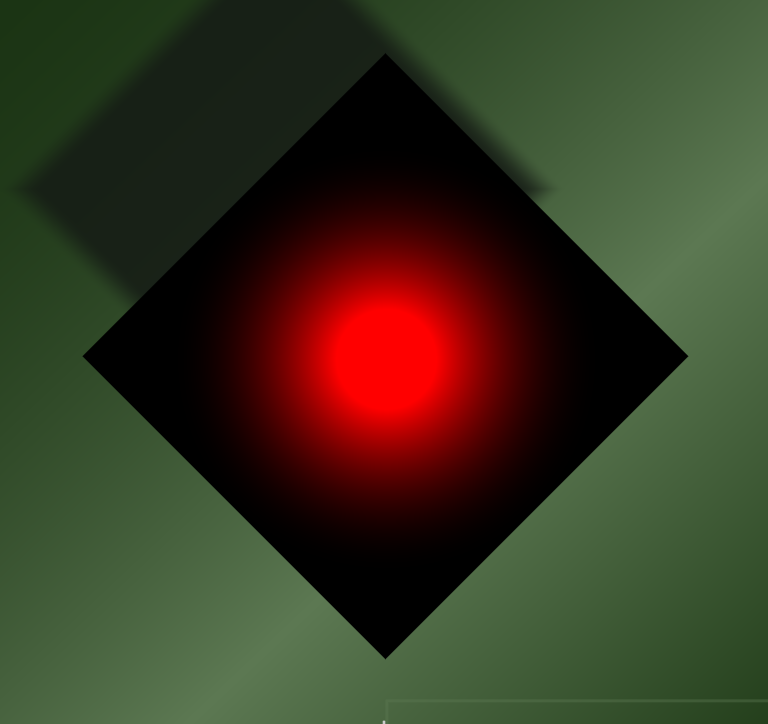
Give the GLSL for this background, as a WebGL 1 fragment shader.

```glsl
precision highp float;
// Black diamond with a red glow and a soft offset shadow on a diagonal green sheen.

uniform vec2 u_resolution;

#define DIAMOND_CENTER vec2(0.002, 0.008)
#define DIAMOND_RADIUS 0.4185
#define SHADOW_CENTER vec2(-0.142, 0.239)
#define SHADOW_RADIUS 0.362
#define SHADOW_BLUR 0.032
#define GLOW_CENTER vec2(0.0035, 0.0035)
#define GLOW_CORE 0.069
#define GLOW_REACH 0.298
#define SHEEN_POS 0.622
#define FRAME_CORNER vec2(0.004, -0.468)

const vec3 DARK_GREEN = vec3(0.106, 0.204, 0.078);
const vec3 DEEP_GREEN = vec3(0.140, 0.247, 0.108);
const vec3 SHEEN_GREEN = vec3(0.361, 0.471, 0.322);
const vec3 SHADOW_COLOR = vec3(0.082, 0.106, 0.082);

// Signed Manhattan distance to a diamond.
float diamond(vec2 p, float radius) {
  return abs(p.x) + abs(p.y) - radius;
}

// Signed distance to an axis-aligned box.
float box(vec2 p, vec2 halfSize) {
  vec2 d = abs(p) - halfSize;
  return length(max(d, 0.0)) + min(max(d.x, d.y), 0.0);
}

// Diagonal gradient that rises to a bright ridge, then falls off.
vec3 sheen(vec2 uv) {
  float t = 0.5 * (uv.x + 1.0 - uv.y);
  float rise = pow(clamp(t / SHEEN_POS, 0.0, 1.0), 1.6);
  float fall = clamp((t - SHEEN_POS) / (1.0 - SHEEN_POS), 0.0, 1.0);
  return mix(mix(DARK_GREEN, SHEEN_GREEN, rise), DEEP_GREEN, fall);
}

void main() {
  vec2 uv = gl_FragCoord.xy / u_resolution;
  vec2 p = (gl_FragCoord.xy - 0.5 * u_resolution) / u_resolution.y;
  float pixel = 1.0 / u_resolution.y;

  vec3 color = sheen(uv);

  // Soft shadow
  float shadowDist = diamond(p - SHADOW_CENTER, SHADOW_RADIUS);
  float shadow = 1.0 - smoothstep(-SHADOW_BLUR, SHADOW_BLUR, shadowDist);
  color = mix(color, SHADOW_COLOR, 0.85 * shadow);

  // Faint frame running off the lower right, with a bright speck at its foot
  vec2 frameHalf = vec2(1.0, 0.5);
  vec2 frameMid = FRAME_CORNER + frameHalf * vec2(1.0, -1.0);
  float frame = abs(box(p - frameMid, frameHalf)) - 0.001;
  color = mix(color, SHEEN_GREEN, 0.4 * (1.0 - smoothstep(0.0, 1.5 * pixel, frame)));
  float speck = box(p - vec2(0.0, -0.499), vec2(0.0012, 0.003));
  color = mix(color, vec3(0.8), 1.0 - smoothstep(0.0, pixel, speck));

  // Diamond lit by a radial glow with quadratic falloff
  float r = length(p - GLOW_CENTER);
  float glow = clamp((GLOW_REACH - r) / (GLOW_REACH - GLOW_CORE), 0.0, 1.0);
  float edge = diamond(p - DIAMOND_CENTER, DIAMOND_RADIUS);
  color = mix(vec3(glow * glow, 0.0, 0.0), color, smoothstep(-pixel, pixel, edge));

  gl_FragColor = vec4(color, 1.0);
}
```
